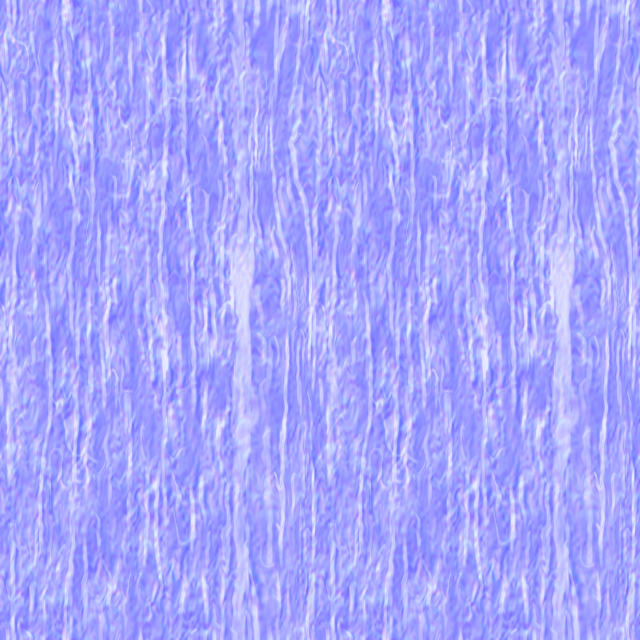
Reproduce this texture map procedurally as a WebGL 1 fragment shader.

```glsl
precision highp float;
// Seamless normal-style map of rough, vertically fibrous bark with pale ridges.
uniform vec2 u_resolution;

#define REPEATS vec2(2.0, 1.0)
#define BASE_LEVEL 0.632
#define GRAIN_GAIN 0.21
#define EMBOSS_GAIN 0.45
#define FIBRE_GAIN 0.19
#define CRACK_GAIN 0.11
#define PIT_DEPTH 0.045
#define FIBRE_WIDTH 0.0095
#define RIDGE_CENTER 0.753
#define RIDGE_GAIN 0.16

float hash(vec2 cell) {
  return fract(sin(dot(cell, vec2(127.1, 311.7))) * 43758.5453);
}

// Value noise that wraps after a whole number of cells.
float noise(vec2 p, vec2 cells, float seed) {
  p *= cells;
  vec2 i = floor(p);
  vec2 f = fract(p);
  f = f * f * (3.0 - 2.0 * f);
  vec2 lo = mod(i, cells) + seed;
  vec2 hi = mod(i + 1.0, cells) + seed;
  float bottom = mix(hash(lo), hash(vec2(hi.x, lo.y)), f.x);
  float top = mix(hash(vec2(lo.x, hi.y)), hash(hi), f.x);
  return mix(bottom, top, f.y);
}

// Fine relief: elongated plates broken up by small chips.
float grain(vec2 p) {
  float plates = smoothstep(0.2, 0.8, noise(p, vec2(38.0, 24.0), 3.0));
  return 0.36 * plates
       + 0.36 * noise(p, vec2(70.0, 62.0), 17.0)
       + 0.28 * noise(p, vec2(112.0, 124.0), 29.0);
}

// Unbroken wandering strand in every column, fading in and out along its length.
// Returns the pale crest in x and the dark lee beside it in y.
vec2 strand(vec2 p, vec2 cells, float seed) {
  float column = floor(p.x * cells.x);
  vec2 along = vec2((column + 0.01) / cells.x, p.y);
  float center = 0.25 + 0.5 * noise(along, cells, seed);
  float offset = (fract(p.x * cells.x) - center) / cells.x;
  float strength = smoothstep(0.3, 0.7, noise(along, cells * vec2(1.0, 2.0), seed + 7.0));
  float width = FIBRE_WIDTH * (0.55 + 0.45 * strength);
  float crest = 1.0 - smoothstep(0.3 * width, width, abs(offset));
  float lee = 1.0 - smoothstep(0.0, width, abs(offset - 1.4 * width));
  return vec2(crest, lee) * strength;
}

// Short strand in each cell, with a hooked upper end.
float splinter(vec2 p, vec2 cells, float seed) {
  p *= cells;
  float column = mod(floor(p.x), cells.x);
  p.y += hash(vec2(column, seed));
  vec2 id = vec2(column, mod(floor(p.y), cells.y)) + seed;
  vec2 f = fract(p);
  float hook = smoothstep(0.8, 1.0, f.y) * (hash(id + 2.7) - 0.5);
  float center = 0.3 + 0.4 * hash(id + 5.3) + 0.8 * hook;
  float dist = abs(f.x - center) / cells.x;
  float taper = smoothstep(0.0, 0.5, f.y) * (1.0 - smoothstep(0.94, 1.0, f.y));
  float width = FIBRE_WIDTH * (0.4 + 0.5 * taper);
  float edge = smoothstep(0.0, 0.12, f.x) * smoothstep(1.0, 0.88, f.x + 0.0001);
  float strength = smoothstep(0.25, 0.8, hash(id + 11.9));
  return (1.0 - smoothstep(0.3 * width, width, dist)) * taper * strength * edge;
}

// Broad pale ridge with a wandering axis and a swollen middle.
float ridge(vec2 p) {
  vec2 axis = vec2(0.0, p.y);
  float wander = 0.018 * (noise(axis, vec2(1.0, 9.0), 41.0) - 0.5);
  float swell = smoothstep(0.25, 0.42, p.y) * (1.0 - smoothstep(0.58, 0.66, p.y));
  float width = 0.012 + 0.007 * swell + 0.014 * noise(axis, vec2(1.0, 16.0), 53.0);
  float fray = 0.022 * (noise(p, vec2(40.0, 44.0), 59.0) - 0.5);
  float dist = abs(p.x - RIDGE_CENTER - wander + fray);
  float body = 1.0 - smoothstep(width * 0.65, width * 1.1, dist);
  return body * (0.4 + 0.3 * swell + 0.65 * noise(p, vec2(60.0, 18.0), 61.0));
}

void main() {
  vec2 p = fract(gl_FragCoord.xy / u_resolution * REPEATS);

  // Bend the fibres slightly, with a stronger slant beside the ridge.
  float slant = smoothstep(0.77, 0.87, p.x) * (1.0 - smoothstep(0.89, 1.0, p.x));
  vec2 q = p;
  q.x += 0.018 * (noise(p, vec2(4.0, 5.0), 71.0) - 0.5);
  q.x += 0.009 * (noise(p, vec2(16.0, 36.0), 73.0) - 0.5);
  q.x += 0.005 * (noise(p, vec2(40.0, 80.0), 77.0) - 0.5);
  q.x += 0.07 * slant * (noise(p, vec2(1.0, 4.0), 79.0) - 0.5);
  q.y += 0.016 * (noise(p, vec2(48.0, 24.0), 83.0) - 0.5);

  // Long strands, then short ones.
  vec2 strands = strand(q, vec2(11.0, 5.0), 101.0);
  strands = max(strands, 0.8 * strand(q + vec2(0.04, 0.0), vec2(17.0, 7.0), 131.0));
  float crest = max(strands.x, 0.75 * splinter(q, vec2(24.0, 13.0), 167.0));
  crest *= 0.65 + 0.7 * noise(q, vec2(40.0, 50.0), 181.0);

  // Flake edges and smooth recessed patches.
  float contour = abs(2.0 * noise(q, vec2(28.0, 22.0), 191.0) - 1.0);
  float crack = 1.0 - smoothstep(0.04, 0.18, contour);
  crack *= smoothstep(0.45, 0.7, noise(q, vec2(18.0, 22.0), 197.0));
  float pit = smoothstep(0.55, 0.7, noise(q, vec2(22.0, 13.0), 211.0));
  float bar = ridge(p);

  // Relief shading: red and green follow two neighbouring slopes.
  float relief = grain(q);
  float slopeRed = relief - grain(q + vec2(0.0065, -0.0012));
  float slopeGreen = relief - grain(q + vec2(0.0040, -0.0050));
  float roughness = (1.0 - 0.3 * slant) * (1.0 - 0.4 * bar) * (1.0 - 0.45 * pit);

  float level = BASE_LEVEL + GRAIN_GAIN * roughness * (relief - 0.5);
  level += (FIBRE_GAIN * crest - 0.06 * strands.y) * (1.0 - 0.7 * bar);
  level += CRACK_GAIN * crack * (1.0 - crest) * (1.0 - bar);
  level += RIDGE_GAIN * bar - PIT_DEPTH * pit * (1.0 - bar);

  vec2 tint = level + EMBOSS_GAIN * roughness * vec2(slopeRed, slopeGreen);
  gl_FragColor = vec4(clamp(tint, 0.46, 0.91), 1.0, 1.0);
}
```
